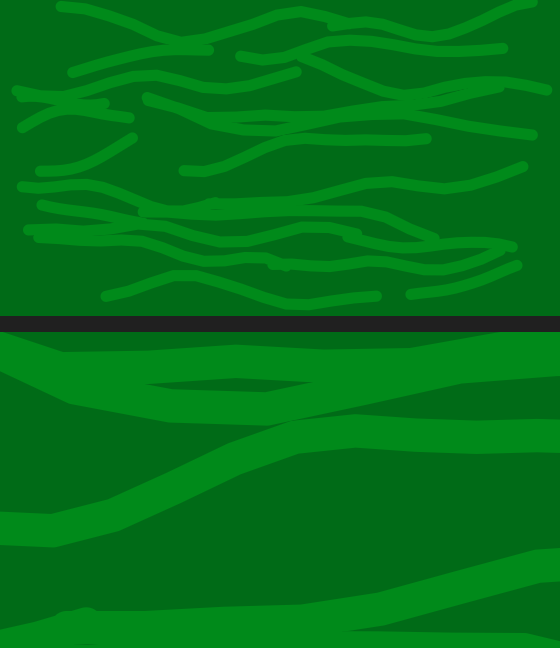
Top: the whole. Bottom: its middle third, enlarged.
Give the GLSL for this pattern, as a WebGL 2 fragment shader.

```glsl
#version 300 es
precision highp float;
// Loose, wavy brush strokes with round ends, running sideways over flat green.

uniform vec2 u_resolution;
out vec4 outColor;

float hash(vec2 p) {
    vec3 q = fract(p.xyx * vec3(0.1031, 0.1030, 0.0973));
    q += dot(q, q.yzx + 33.33);
    return fract((q.x + q.y) * q.z);
}

float cornerSlope(vec2 cell, vec2 offset) {
    float angle = 6.2832 * hash(cell);
    return dot(vec2(cos(angle), sin(angle)), offset);
}

float gradientNoise(vec2 p) {
    vec2 i = floor(p), f = p - i;
    vec2 u = f * f * f * (f * (f * 6.0 - 15.0) + 10.0);
    vec2 e = vec2(1.0, 0.0);
    float low = mix(cornerSlope(i, f), cornerSlope(i + e.xy, f - e.xy), u.x);
    float high = mix(cornerSlope(i + e.yx, f - e.yx), cornerSlope(i + e.xx, f - e.xx), u.x);
    return mix(low, high, u.y);
}

float segmentDistance(vec2 p, vec2 a, vec2 b) {
    vec2 pa = p - a, ba = b - a;
    return length(pa - ba * clamp(dot(pa, ba) / dot(ba, ba), 0.0, 1.0));
}

// Point on a stroke at t = 0..1; a random tilt and noise bend it.
vec2 strokePoint(float t, vec2 span, float baseY, float seed) {
    float x = mix(span.x, span.y, t);
    float tilt = 0.09 * (hash(vec2(seed, 5.0)) - 0.5) * (2.0 * t - 1.0);
    float wander = 0.13 * gradientNoise(vec2(x * 2.7 + 3.0, seed * 3.37 + 0.4));
    return vec2(x, baseY + tilt + wander);
}

void main() {
    vec2 p = gl_FragCoord.xy / u_resolution.y;
    float width = u_resolution.x / u_resolution.y;
    float nearest = 1.0;

    // Eleven rows, each split at random into a left and a right stroke
    for (int i = 0; i < 22; i++) {
        float seed = float(i) + 1.0;
        float row = float(i / 2);
        float baseY = 0.085 + 0.083 * row + 0.036 * (hash(vec2(seed, 2.0)) - 0.5);
        if (abs(p.y - baseY) > 0.17) continue;

        float split = width * mix(0.2, 0.8, hash(vec2(row + 1.0, 9.0)));
        float inset = 0.04 + 0.3 * split * hash(vec2(seed, 3.0));
        vec2 span = vec2(inset, split - 0.03);
        if (i % 2 == 1) {
            inset = 0.04 + 0.3 * (width - split) * hash(vec2(seed, 3.0));
            span = vec2(split + mix(-0.1, 0.14, hash(vec2(seed, 4.0))), width - inset);
        }

        // Short straight pieces give the hand-drawn bends
        vec2 a = strokePoint(0.0, span, baseY, seed);
        for (int k = 1; k <= 12; k++) {
            vec2 b = strokePoint(float(k) / 12.0, span, baseY, seed);
            nearest = min(nearest, segmentDistance(p, a, b));
            a = b;
        }
    }

    // Flat colours with a one-pixel soft edge
    vec3 deepGreen = vec3(0.0, 0.42, 0.09);
    vec3 strokeGreen = vec3(0.0, 0.54, 0.10);
    float coverage = clamp(0.5 + (0.0176 - nearest) * u_resolution.y, 0.0, 1.0);
    outColor = vec4(mix(deepGreen, strokeGreen, coverage), 1.0);
}
```
